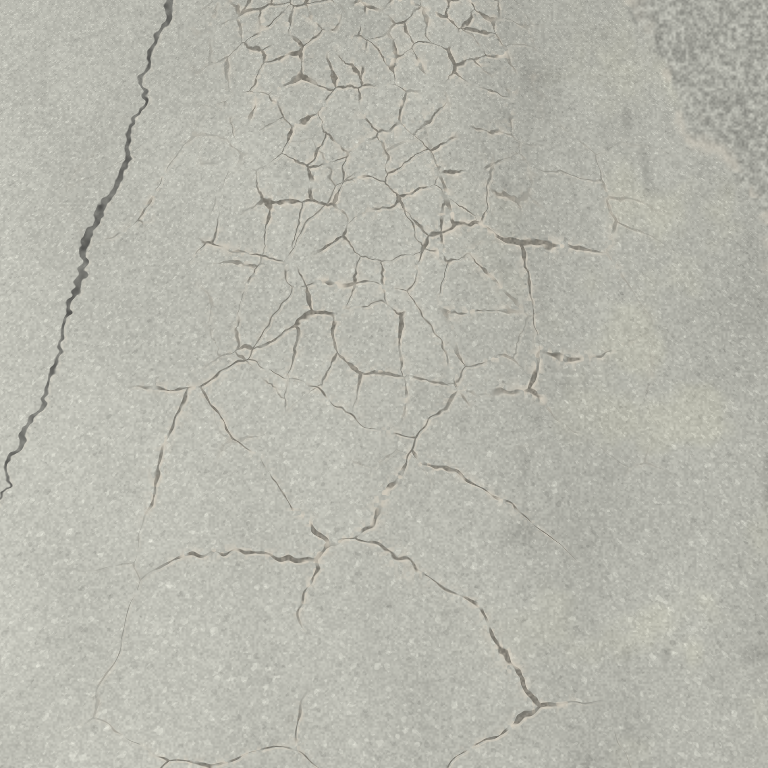
A Shadertoy shader for this texture:

```glsl
// Sunlit worn asphalt in perspective, with a long seam and a network of cracks.

const vec3  TINT        = vec3(0.998, 1.0, 0.95);  // faint warm grey cast
const vec3  CRACK_COLOR = vec3(0.39, 0.38, 0.35);
const vec3  SEAM_COLOR  = vec3(0.30, 0.30, 0.29);
const vec3  DUST_COLOR  = vec3(0.84, 0.81, 0.75);
const float BASE_TONE   = 0.718;
const float HORIZON     = 0.3;      // distance of the vanishing line above the top
const float FINE_CELL   = 0.105;    // crack cell sizes on the ground
const float COARSE_CELL = 0.21;
const float CRACK_WIDTH = 0.0019;
const float GRAIN       = 0.085;
const vec2  SUN_OFFSET  = vec2(-0.0022, 0.0026);

float hash(vec2 p) {
    vec3 q = fract(p.xyx * 0.1031);
    q += dot(q, q.yzx + 33.33);
    return fract((q.x + q.y) * q.z);
}

vec2 hash2(vec2 p) { return vec2(hash(p), hash(p + 57.3)); }

float noise(vec2 p) {
    vec2 i = floor(p), f = fract(p);
    f = f * f * (3.0 - 2.0 * f);
    return mix(mix(hash(i), hash(i + vec2(1, 0)), f.x),
               mix(hash(i + vec2(0, 1)), hash(i + vec2(1, 1)), f.x), f.y);
}

float fbm(vec2 p) {
    float sum = 0.0, amp = 0.5;
    for (int i = 0; i < 4; i++) {
        sum += amp * noise(p);
        p = p * 2.03 + 17.1;
        amp *= 0.5;
    }
    return sum / 0.9375;
}

vec2 noise2(vec2 p) { return vec2(noise(p), noise(p + 41.7)) - 0.5; }

// Log depth keeps cells equally wide and tall while they shrink upward.
vec2 ground(vec2 uv) {
    float scale = 1.0 - uv.y + HORIZON;
    return vec2((uv.x - 0.5) / scale, -log(scale)) + 9.0;
}

// Distance to the nearest Voronoi border.
float cellEdge(vec2 p) {
    vec2 base = floor(p), f = p - base, nearCell = vec2(0), nearVec = vec2(0);
    float best = 9.0, edge = 9.0;
    for (int y = -1; y <= 1; y++)
    for (int x = -1; x <= 1; x++) {
        vec2 c = vec2(x, y), r = c + hash2(base + c) - f;
        if (dot(r, r) < best) { best = dot(r, r); nearVec = r; nearCell = c; }
    }
    for (int y = -2; y <= 2; y++)
    for (int x = -2; x <= 2; x++) {
        vec2 c = nearCell + vec2(x, y), r = c + hash2(base + c) - f, gap = r - nearVec;
        if (dot(gap, gap) > 1e-4) edge = min(edge, dot(0.5 * (nearVec + r), normalize(gap)));
    }
    return edge;
}

// x: ragged crack line, y: crumbling halo around it.
vec2 network(vec2 uv, float cell, float mask, float px) {
    vec2 q = ground(uv) / cell;
    float shown = mask * smoothstep(0.2, 0.45, noise(q * 1.4 + 5.0));
    float worn = noise(q * 2.5 + 23.0);
    q += 0.3 * noise2(q * 1.2) + 0.1 * noise2(q * 4.5) + 0.035 * noise2(q * 15.0);
    float d = cellEdge(q) * cell * (1.0 - uv.y + HORIZON);
    float ragged = 0.3 + 1.3 * noise(uv * 120.0 + 4.0);
    float w = CRACK_WIDTH * (0.25 + 1.5 * worn * worn) * ragged;
    float line = 1.0 - smoothstep(w - 0.7 * px, w + 0.8 * px, d);
    line *= smoothstep(0.1, 0.5, noise(uv * 75.0 + 33.0));
    return shown * vec2(line, exp(-d / 0.005) * worn);
}

vec2 cracks(vec2 uv, float px) {
    float t = 1.0 - uv.y, side = abs(uv.x - 0.48);
    float fine = (1.0 - smoothstep(0.13, 0.25, side)) * (1.0 - smoothstep(0.42, 0.68, t));
    float coarse = (1.0 - smoothstep(0.24, 0.42, side)) * smoothstep(0.12, 0.3, t);
    return max(network(uv, FINE_CELL, fine, px), network(uv, COARSE_CELL, coarse, px));
}

// Scattered stone chips, positive for pale and negative for dark ones.
float chips(vec2 p) {
    vec2 id = floor(p), r = fract(p) - 0.5 - 0.4 * (hash2(id) - 0.5);
    r += 0.35 * noise2(p * 3.5);
    float radius = 0.08 + 0.2 * hash(id + 7.7), kind = hash(id + 3.1);
    float shape = 1.0 - smoothstep(radius - 0.07, radius + 0.07, length(r));
    return shape * (step(0.66, kind) - 0.8 * step(kind, 0.16));
}

void mainImage(out vec4 fragColor, in vec2 fragCoord) {
    vec2 uv = fragCoord / iResolution.y;
    float px = 1.0 / iResolution.y, t = 1.0 - uv.y;
    vec2 g = ground(uv);

    // Broad light, wheel track and stains drawn out along the road
    float tone = BASE_TONE + 0.06 * (0.5 - uv.x) + 0.02 * (t - 0.5);
    tone -= 0.02 * exp(-pow((uv.x - 0.66 - 0.1 * t) / 0.08, 2.0));
    tone += 0.075 * (fbm(uv * vec2(9.0, 5.0)) - 0.5);
    float stain = noise(uv * vec2(38.0, 20.0) + 3.0);
    tone -= 0.06 * smoothstep(0.82, 0.97, stain) * smoothstep(0.3, 0.9, uv.x);

    // Fine grain and embedded stones
    float grit = noise(uv * 370.0);
    tone += 0.45 * GRAIN * (noise(uv * 170.0) - 0.5) + GRAIN * (grit - 0.5);
    tone += 0.06 * chips(g * 74.0) + 0.05 * chips(g * 120.0 + 31.0);
    vec3 color = tone * TINT;
    float dusty = smoothstep(0.52, 0.75, fbm(uv * 11.0 + 60.0)) * smoothstep(0.5, 0.9, uv.x);
    color += dusty * vec3(0.03, 0.028, 0.012);

    // Coarse gravel shoulder in the upper right, with a dusty border
    float shoulder = uv.x - 0.815 - 0.6 * t + 0.09 * (fbm(uv * 18.0) - 0.5);
    float rough = 0.655 + 0.17 * (noise(uv * 180.0) - 0.5) + 0.12 * (grit - 0.5);
    color = mix(color, rough * TINT, smoothstep(-0.012, 0.015, shoulder));
    float rim = exp(-pow(shoulder / 0.014, 2.0)) * smoothstep(0.4, 0.7, noise(uv * 60.0));
    color = mix(color, DUST_COLOR, 0.45 * rim);

    // Cracks: sunlit lip, loose crumbs, then the dark gap
    vec2 crack = cracks(uv, px);
    float lip = cracks(uv + SUN_OFFSET, px).x;
    color = mix(color, DUST_COLOR, 0.5 * lip);
    float crumbs = crack.y * smoothstep(0.45, 0.65, noise(uv * 190.0 + 8.0));
    color = mix(color, DUST_COLOR, min(1.4 * crumbs, 0.85));
    color = mix(color, CRACK_COLOR, 0.85 * crack.x * (0.6 + 0.4 * grit));

    // Long open seam on the left, ragged and partly filled
    float seamX = 0.208 - 0.33 * t + 0.045 * (noise(vec2(t * 8.0, 2.0)) - 0.5)
                + 0.016 * (noise(vec2(t * 38.0, 5.0)) - 0.5) + 0.007 * (noise(vec2(t * 120.0, 9.0)) - 0.5);
    float gape = noise(vec2(t * 14.0, 12.0));
    float off = uv.x - seamX + 0.005 * (noise(uv * 150.0 + 6.0) - 0.5);
    float seamW = 0.0014 + 0.005 * gape * gape;
    float seam = 1.0 - smoothstep(seamW - px, seamW + px, abs(off));
    float seamLip = 1.0 - smoothstep(0.001, 0.004, abs(off - seamW - 0.002));
    color = mix(color, DUST_COLOR, 0.4 * seamLip * grit);
    color = mix(color, SEAM_COLOR, seam * (0.45 + 0.5 * noise(uv * 130.0 + 70.0)));

    fragColor = vec4(clamp(color, 0.0, 1.0), 1.0);
}
```
